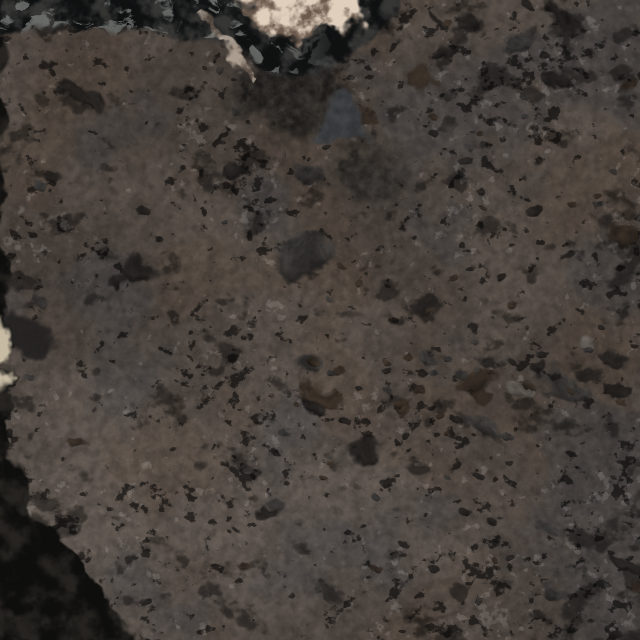
Give the GLSL for this texture, as a three.js fragment shader.

```glsl
varying vec2 vUv;

float hash(vec2 p) {
  vec3 q = fract(vec3(p.xyx) * 0.1031);
  q += dot(q, q.yzx + 33.33);
  return fract((q.x + q.y) * q.z);
}

float noise(vec2 p) {
  vec2 i = floor(p), f = fract(p);
  f = f * f * (3.0 - 2.0 * f);
  return mix(mix(hash(i), hash(i + vec2(1, 0)), f.x),
             mix(hash(i + vec2(0, 1)), hash(i + vec2(1, 1)), f.x), f.y);
}

float fbm(vec2 p) {
  float sum = 0.0, amp = 0.53;
  for (int i = 0; i < 4; i++) {
    p = mat2(1.6, 1.2, -1.2, 1.6) * p + 17.3;
    sum += amp * noise(p * 0.5);
    amp *= 0.5;
  }
  return sum;
}

// Soft ellipse mask, 1 inside
float blob(vec2 p, vec2 center, vec2 radius, float blur) {
  return 1.0 - smoothstep(1.0 - blur, 1.0 + blur, length((p - center) / radius));
}

float segment(vec2 p, vec2 a, vec2 b) {
  vec2 d = b - a;
  return length(p - a - d * clamp(dot(p - a, d) / dot(d, d), 0.0, 1.0));
}

// Scattered pits and pebbles, one chance per cell
vec3 addStones(vec3 color, vec2 p, float cells, float share, float seed) {
  vec2 home = floor(p * cells);
  float ragged = 1.5 * (fbm(p * cells * 2.5 + seed) - 0.5);
  float grain = fbm(p * 75.0);
  for (int y = -1; y <= 1; y++) {
    for (int x = -1; x <= 1; x++) {
      vec2 id = home + vec2(x, y);
      vec2 key = id + seed;
      vec2 center = (id + 0.2 + 0.6 * vec2(hash(key), hash(key + 41.0))) / cells;
      float band = exp(-pow((center.y - 0.41) / 0.06, 2.0)) * smoothstep(0.38, 0.5, center.x);
      float chance = share * (0.4 + 0.7 * smoothstep(0.3, 0.9, center.x) + 2.2 * band);
      float size = (0.2 + 0.24 * hash(key + 73.0)) / cells;
      vec2 d = p - center;
      d.y += d.x * (hash(key + 11.0) - 0.35) * 0.8;
      float r = length(d / vec2(1.1, 0.72)) / size + ragged;
      float mask = step(hash(key + 97.0), chance) * (1.0 - smoothstep(0.6, 1.1, r));
      float kind = hash(key + 131.0);
      vec3 stone = kind < 0.45 ? vec3(0.12, 0.11, 0.105)
                 : kind < 0.68 ? vec3(0.19, 0.155, 0.125)
                 : kind < 0.94 ? vec3(0.20, 0.195, 0.19) : vec3(0.36, 0.34, 0.32);
      stone *= 0.55 + 0.9 * grain;
      stone *= 1.0 - 0.4 * smoothstep(0.1, 0.8, -d.y / size);
      color = mix(color, stone, mask * 0.85);
    }
  }
  return color;
}

void main() {
  vec2 p = vUv;
  vec2 rough = vec2(fbm(p * 22.0), fbm(p * 22.0 + 50.0)) - 0.5;
  vec2 q = p + rough * 0.055;
  float fine = fbm(p * 100.0 + 9.0);
  float cloud = fbm(p * 6.0 + 3.0);
  float cluster = fbm(p * 8.0 + 60.0);

  // Earthy ground, browner above and paler below
  vec3 color = mix(vec3(0.265, 0.237, 0.217), vec3(0.315, 0.283, 0.258), smoothstep(0.3, 0.7, cloud));
  color = mix(color, vec3(0.30, 0.25, 0.21), 0.4 * smoothstep(0.48, 0.7, fbm(p * 7.0 + 80.0)));
  color = mix(color, vec3(0.25, 0.238, 0.235), 0.6 * smoothstep(0.5, 0.7, fbm(p * 8.0 + 30.0) + 0.2 * (p.x - 0.5)));
  color += 0.035 * blob(p, vec2(0.3, 0.2), vec2(0.5, 0.25), 0.7);
  color *= 0.80 + 0.44 * fine;

  // Sparse irregular specks, small stains and pale grains
  float patchy = 0.3 * (cluster - 0.5) + 0.04 * (p.x - 0.5);
  float specks = smoothstep(0.66, 0.78, fbm(p * vec2(62, 74) + 120.0) + patchy);
  color *= 1.0 - 0.55 * specks;
  float stains = smoothstep(0.62, 0.76, fbm(p * vec2(25, 31) + 7.0) + patchy);
  color *= 1.0 - 0.4 * stains;
  color += 0.09 * smoothstep(0.7, 0.82, fbm(p * 68.0 + 200.0) + patchy);

  color = addStones(color, q, 11.0, 0.14, 5.0);
  color = addStones(color, p + rough * 0.03, 20.0, 0.13, 310.0);
  color = addStones(color, p + rough * 0.015, 42.0, 0.08, 620.0);

  // Shadowed hollow below the top rim and its wedge of grey stone
  float hollow = max(blob(q, vec2(0.46, 0.85), vec2(0.085, 0.06), 0.3),
                     0.7 * blob(q, vec2(0.57, 0.73), vec2(0.06, 0.05), 0.5));
  color = mix(color, vec3(0.15, 0.14, 0.13) * (0.4 + 1.2 * fine), hollow * 0.85);
  vec2 w = p + rough * 0.035 - vec2(0.535, 0.82);
  float wedge = max(abs(w.x) * 0.9 + w.y * 0.45 - 0.025, max(-w.y - 0.04, w.y - 0.037));
  color = mix(color, vec3(0.23, 0.235, 0.245) * (0.8 + 0.4 * fine), 1.0 - smoothstep(-0.005, 0.005, wedge));

  // Dark debris along the top with light flakes
  float rim = 0.95 - 0.075 * exp(-pow((p.x - 0.46) / 0.1, 2.0)) + 0.15 * smoothstep(0.58, 0.7, p.x);
  float debris = smoothstep(-0.008, 0.008, q.y - rim);
  vec3 litter = mix(vec3(0.06, 0.065, 0.068), vec3(0.21, 0.21, 0.205), smoothstep(0.35, 0.7, fbm(p * 42.0)));
  float flakes = smoothstep(0.57, 0.72, fbm(q * vec2(48, 66) + 33.0));
  litter = mix(litter, vec3(0.46, 0.47, 0.46), flakes * 0.8 * (1.0 - smoothstep(0.4, 0.56, p.x)));
  color = mix(color, litter, debris);

  // Sunlit pale patch and the thin strip running down from it
  float strip = segment(q, vec2(0.30, 0.98), vec2(0.40, 0.865));
  float sun = max(blob(q + rough * 0.05, vec2(0.465, 1.0), vec2(0.09, 0.062), 0.1),
                  0.65 * (1.0 - smoothstep(0.002, 0.006, strip)));
  vec3 pale = mix(vec3(0.42, 0.35, 0.30), vec3(0.88, 0.81, 0.74), smoothstep(0.28, 0.58, fbm(p * 50.0 + 5.0)));
  color = mix(color, pale, sun);

  // Broken left edge opening into deep shade
  float brink = 0.2 * exp(-pow(p.y / 0.16, 2.0)) + 0.012 * (1.0 - smoothstep(0.56, 0.63, p.y));
  float shade = 1.0 - smoothstep(-0.004, 0.004, q.x - brink);
  vec3 deep = mix(vec3(0.055, 0.055, 0.05), vec3(0.15, 0.14, 0.125), smoothstep(0.35, 0.75, fbm(p * 38.0 + 15.0)));
  color = mix(color, deep, shade);
  color = mix(color, vec3(0.12, 0.115, 0.115), 0.85 * blob(q, vec2(0.04, 0.475), vec2(0.042, 0.03), 0.25));
  color = mix(color, vec3(0.78, 0.73, 0.64), blob(q, vec2(0.0, 0.44), vec2(0.012, 0.055), 0.25));

  gl_FragColor = vec4(color, 1.0);
}
```
